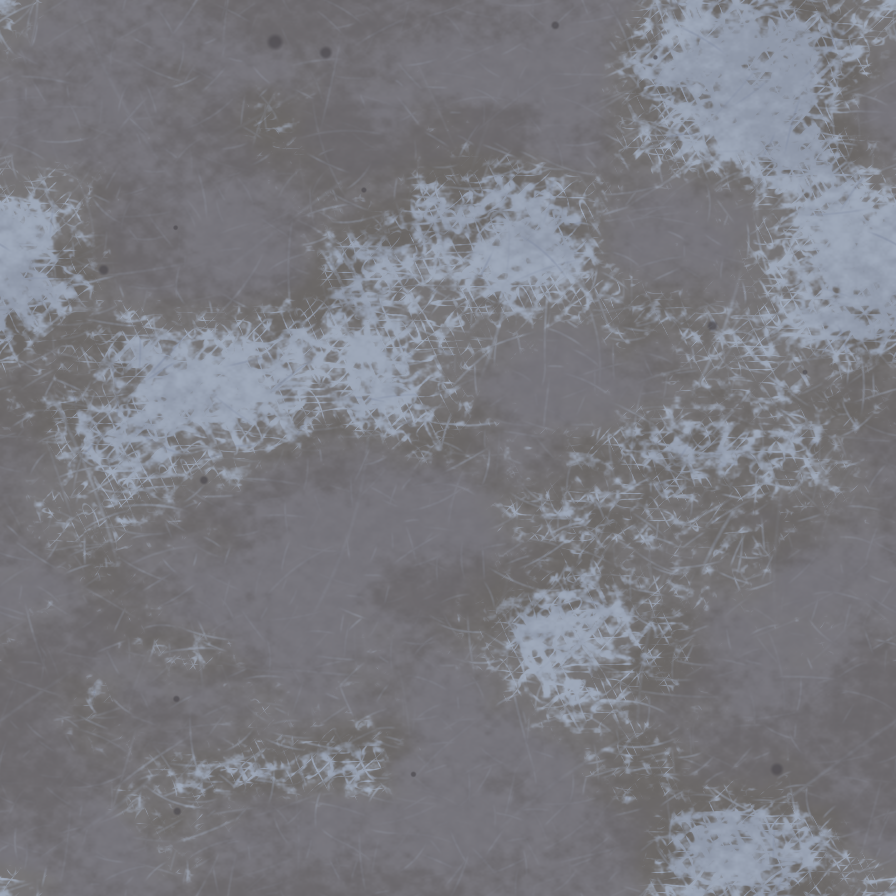
Reproduce this texture procedurally as a WebGL 2 fragment shader.

```glsl
#version 300 es
precision highp float;

uniform vec2 u_resolution;
out vec4 fragColor;

const float TAU = 6.2831853;

vec3 hash(vec2 p) {
    vec3 q = fract(vec3(p.xyx) * vec3(0.1031, 0.1030, 0.0973));
    q += dot(q, q.yxz + 33.33);
    return fract((q.xxy + q.yzz) * q.zyx);
}

// Value noise that wraps after "period" cells.
float noise(vec2 uv, vec2 period, float seed) {
    vec2 p = uv * period;
    vec2 cell = floor(p);
    vec2 f = p - cell;
    f = f * f * (3.0 - 2.0 * f);
    vec2 lo = mod(cell, period) + seed;
    vec2 hi = mod(cell + 1.0, period) + seed;
    float bottom = mix(hash(lo).x, hash(vec2(hi.x, lo.y)).x, f.x);
    float top = mix(hash(vec2(lo.x, hi.y)).x, hash(hi).x, f.x);
    return mix(bottom, top, f.y);
}

float fbm(vec2 uv, vec2 period, int octaves, float seed) {
    float sum = 0.0, weight = 0.5, total = 0.0;
    for (int i = 0; i < octaves; i++) {
        sum += weight * noise(uv, period, seed + float(i) * 17.0);
        total += weight;
        weight *= 0.5;
        period *= 2.0;
    }
    return sum / total;
}

// Thin meandering threads along the first axis.
float threads(vec2 uv, vec2 period, float seed) {
    float ridge = 1.0 - abs(2.0 * noise(uv, period, seed) - 1.0);
    return smoothstep(0.68, 1.0, ridge);
}

// One bent hairline per cell; "turn" is the middle angle, "spread" its range.
float scratches(vec2 uv, float cells, float width, float turn, float spread, float seed) {
    vec2 p = uv * cells;
    vec2 home = floor(p);
    float pixel = 1.0 / u_resolution.y;
    float result = 0.0;
    for (int j = -1; j <= 1; j++) {
        for (int i = -1; i <= 1; i++) {
            vec2 cell = home + vec2(i, j);
            vec2 key = mod(cell, cells) + seed;
            vec3 place = hash(key);
            vec3 shape = hash(key + 71.0);
            float angle = turn + spread * (place.z - 0.5);
            vec2 d = p - cell - place.xy;
            d = vec2(d.x * cos(angle) + d.y * sin(angle), d.y * cos(angle) - d.x * sin(angle));
            d.y -= 0.5 * (shape.y - 0.5) * d.x * d.x;
            float reach = mix(0.25, 0.9, shape.x);
            float ends = 1.0 - smoothstep(0.4 * reach, reach, abs(d.x));
            float line = 1.0 - smoothstep(0.0, width + pixel, abs(d.y) / cells);
            result = max(result, line * ends * shape.z);
        }
    }
    return result;
}

// Sparse soft dents, one candidate per cell.
float dents(vec2 uv, float cells, float seed) {
    vec2 p = uv * cells;
    vec2 cell = floor(p);
    vec3 r = hash(mod(cell, cells) + seed);
    float radius = mix(0.02, 0.07, r.z * r.z);
    float d = length(p - cell - mix(vec2(0.15), vec2(0.85), r.xy));
    return (1.0 - smoothstep(0.4 * radius, radius, d)) * step(0.55, fract(r.z * 7.0));
}

void main() {
    vec2 uv = gl_FragCoord.xy / u_resolution;

    // Broad patches: ragged clouds over a few whole waves
    vec2 warp = vec2(fbm(uv, vec2(6.0), 4, 11.0), fbm(uv, vec2(6.0), 4, 53.0)) - 0.5;
    vec2 w = uv + 0.12 * warp;
    float waves = 0.40 * cos(TAU * (w.y - 0.57)) + 0.25 * cos(TAU * (w.x - 0.75))
                + 0.35 * cos(TAU * (2.0 * w.x + w.y - 0.65));
    float clouds = fbm(uv + 0.04 * warp, vec2(5.0, 7.0), 6, 131.0);
    float broad = 0.5 + 0.19 * waves + 0.9 * (clouds - 0.5);

    // Fine grain: speckle and threads in several directions
    float speckle = fbm(uv, vec2(90.0, 110.0), 3, 211.0);
    vec2 diagonal = vec2(uv.x + uv.y, uv.y - uv.x);
    vec2 steep = vec2(uv.x - 2.0 * uv.y, 2.0 * uv.x + uv.y);
    float weave = max(threads(uv, vec2(34.0, 130.0), 307.0),
                  max(threads(diagonal, vec2(24.0, 85.0), 401.0),
                      threads(steep, vec2(16.0, 56.0), 503.0)));
    float field = broad + 0.32 * (speckle - 0.5) + 0.13 * (weave - 0.6);
    float paint = smoothstep(0.53, 0.73, field);

    // Hairlines, denser near the paint
    float hair = scratches(uv, 34.0, 0.0012, 0.3, 3.1, 601.0);
    hair = max(hair, scratches(uv, 21.0, 0.0012, 0.0, 1.2, 701.0));
    hair = max(hair, scratches(uv, 13.0, 0.0014, 0.9, 2.2, 809.0));
    float gouge = scratches(uv, 5.0, 0.0022, 1.3, 1.6, 907.0);
    float near = smoothstep(0.36, 0.58, broad);
    float marks = max(hair * mix(0.16, 0.62, near), gouge * mix(0.15, 0.6, near));
    marks *= 0.55 + 0.9 * speckle;
    float cover = paint + (1.0 - paint) * min(marks, 1.0);

    // Bare metal, browner around the paint
    float tone = fbm(uv, vec2(8.0, 12.0), 5, 1009.0);
    float shade = smoothstep(0.3, 0.62, tone + 0.25 * (speckle - 0.5));
    vec3 bare = mix(vec3(0.425, 0.415, 0.430), vec3(0.464, 0.459, 0.486), shade);
    bare -= vec3(0.0, 0.002, 0.022) * near;

    // Worn blue paint with faint darker cuts
    float fade = smoothstep(0.3, 0.7, 0.6 * tone + 0.4 * speckle);
    vec3 coat = mix(vec3(0.565, 0.600, 0.665), vec3(0.615, 0.655, 0.720), fade);
    float cuts = scratches(uv, 17.0, 0.0011, 0.5, 2.8, 1103.0);
    coat = mix(coat, vec3(0.50, 0.54, 0.63), 0.5 * cuts);

    vec3 color = mix(bare, coat, cover);
    color += 0.03 * (speckle - 0.5);
    color = mix(color, vec3(0.30, 0.29, 0.31), 0.7 * dents(uv, 6.0, 1201.0));
    fragColor = vec4(color, 1.0);
}
```
